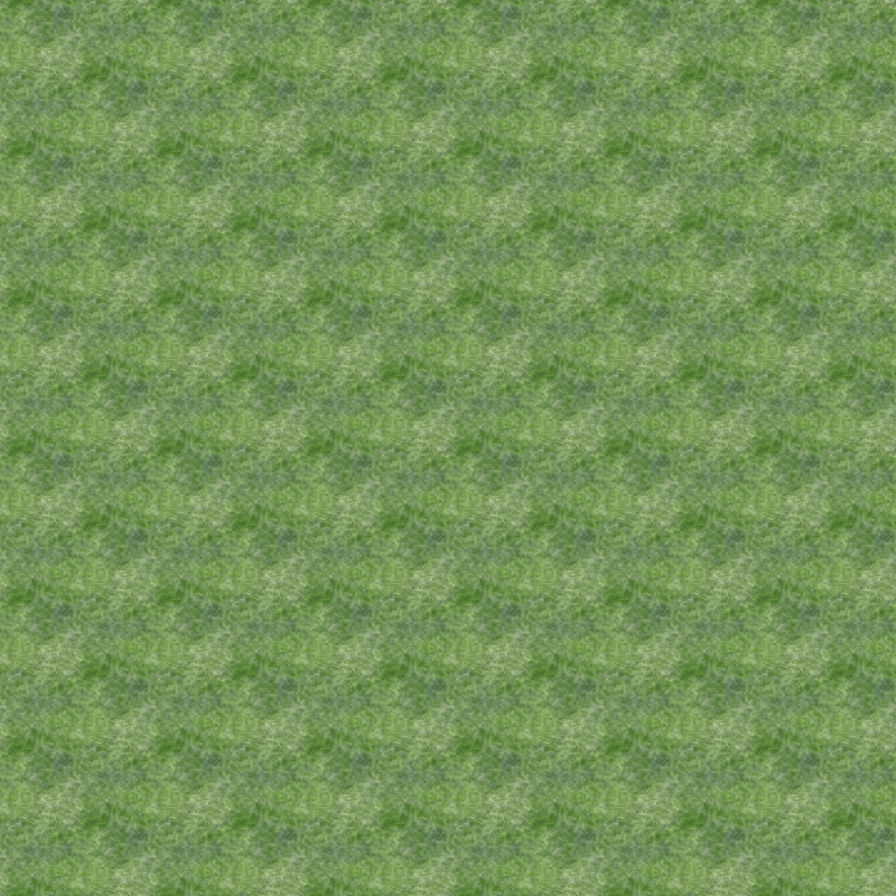
Reproduce this texture procedurally as a Shadertoy shader.

```glsl
// Mossy, felted grass: 6 x 6 repeats, each holding a cloudy motif twice in half-drop order.
// Soft pale, green and grey patches are bent by wrapping noise, then covered
// with mottling, curly fibres and fine grain that all share the same repeat.

const float REPEATS = 6.0;
const vec3 MID_GREEN  = vec3(0.463, 0.583, 0.359);
const vec3 PALE_GREEN = vec3(0.550, 0.640, 0.450);
const vec3 DEEP_GREEN = vec3(0.385, 0.545, 0.245);
const vec3 GREY_GREEN = vec3(0.450, 0.555, 0.395);
const vec3 FRESHNESS  = vec3(-0.20, 0.25, -1.00);   // shift from greyish to vivid

// Patch centres and sizes, in units of one repeat
const vec2 PALE_AT = vec2(0.34, 0.60), PALE_SIZE = vec2(0.26, 0.14);
const vec2 BAND_AT = vec2(0.73, 0.52), BAND_SIZE = vec2(0.28, 0.09);
const vec2 TUFT_AT = vec2(0.56, 0.64), TUFT_SIZE = vec2(0.08, 0.05);
const vec2 GREY_AT = vec2(0.44, 0.91), GREY_SIZE = vec2(0.20, 0.13);

const float WARP = 0.20;
const float MOTTLE = 0.24;
const float VIVID = 0.22;
const float FIBRE = 0.09;
const float GRAIN = 0.24;

float hash(vec2 cell, float seed) {
    vec3 p = fract(vec3(cell.xyx + seed * 7.31) * vec3(0.1031, 0.1030, 0.0973));
    p += dot(p, p.yzx + 33.33);
    return fract((p.x + p.y) * p.z);
}

// Hash that repeats over (1, 0) and (0.5, 0.5); cell counts must be even
float wrapHash(vec2 cell, vec2 count, float seed) {
    float row = floor((cell.y + 0.5) / (0.5 * count.y));
    cell.y -= row * 0.5 * count.y;
    cell.x = mod(cell.x + 0.5 - row * 0.5 * count.x, count.x);
    return hash(floor(cell), seed);
}

float noise(vec2 q, vec2 count, float seed) {
    vec2 cell = floor(q * count);
    vec2 f = fract(q * count);
    f = f * f * (3.0 - 2.0 * f);
    float low = mix(wrapHash(cell, count, seed),
                    wrapHash(cell + vec2(1, 0), count, seed), f.x);
    float high = mix(wrapHash(cell + vec2(0, 1), count, seed),
                     wrapHash(cell + vec2(1, 1), count, seed), f.x);
    return mix(low, high, f.y);
}

float fbm(vec2 q, vec2 count, float seed) {
    float sum = 0.0, weight = 0.5, total = 0.0;
    for (int i = 0; i < 4; i++) {
        sum += weight * noise(q, count, seed + float(i));
        total += weight;
        count *= 2.0;
        weight *= 0.72;
    }
    return sum / total;
}

// Soft slanted ellipse on the half-drop lattice
float patchMask(vec2 q, vec2 centre, vec2 size, float slope) {
    float sum = 0.0;
    for (int i = 0; i < 2; i++) {
        vec2 d = q - centre - 0.5 * float(i);
        d -= round(d);
        d.y -= slope * d.x;
        d /= size;
        sum += exp(-dot(d, d));
    }
    return min(sum, 1.0);
}

// Thin curly strands along the middle level of a noise field
float fibres(vec2 q, vec2 count, float seed) {
    float ridge = 1.0 - abs(2.0 * noise(q, count, seed) - 1.0);
    return smoothstep(0.65, 1.0, ridge);
}

void mainImage(out vec4 fragColor, in vec2 fragCoord) {
    vec2 q = fragCoord / iResolution.xy * REPEATS;

    // Ragged outlines for the patches
    vec2 bend = vec2(fbm(q, vec2(6, 8), 1.0), fbm(q, vec2(6, 8), 11.0)) - 0.5;
    vec2 w = q + 2.0 * WARP * bend * vec2(1.0, 0.7);
    float pale = patchMask(w, PALE_AT, PALE_SIZE, 0.15);
    float band = patchMask(w, BAND_AT, BAND_SIZE, 0.28);
    float tuft = patchMask(w, TUFT_AT, TUFT_SIZE, -0.3);
    float grey = patchMask(w, GREY_AT, GREY_SIZE, 0.1);

    // Broad colour
    vec3 color = mix(MID_GREEN, GREY_GREEN, 0.9 * grey);
    color = mix(color, DEEP_GREEN, clamp(0.9 * band + 0.6 * tuft, 0.0, 1.0));
    color = mix(color, PALE_GREEN, 0.8 * pale);
    color += MOTTLE * (fbm(q, vec2(6, 8), 21.0) - 0.5) * vec3(1.0, 0.8, 0.95);
    color += VIVID * (fbm(q, vec2(8, 10), 51.0) - 0.5) * FRESHNESS;

    // Fibres show most on the pale patches
    vec2 curl = q + 0.15 * bend;
    float strands = fibres(curl, vec2(14, 22), 31.0) + fibres(curl, vec2(22, 30), 37.0);
    color += FIBRE * (strands - 0.6) * (0.5 + 0.5 * pale) * vec3(1.0, 0.9, 0.9);

    // Fine grain
    float grain = 0.5 * noise(q, vec2(32, 44), 41.0) + 0.5 * noise(q, vec2(60, 64), 43.0);
    color += GRAIN * (grain - 0.5) * vec3(1.0, 0.9, 0.95);

    fragColor = vec4(clamp(color, 0.0, 1.0), 1.0);
}
```
